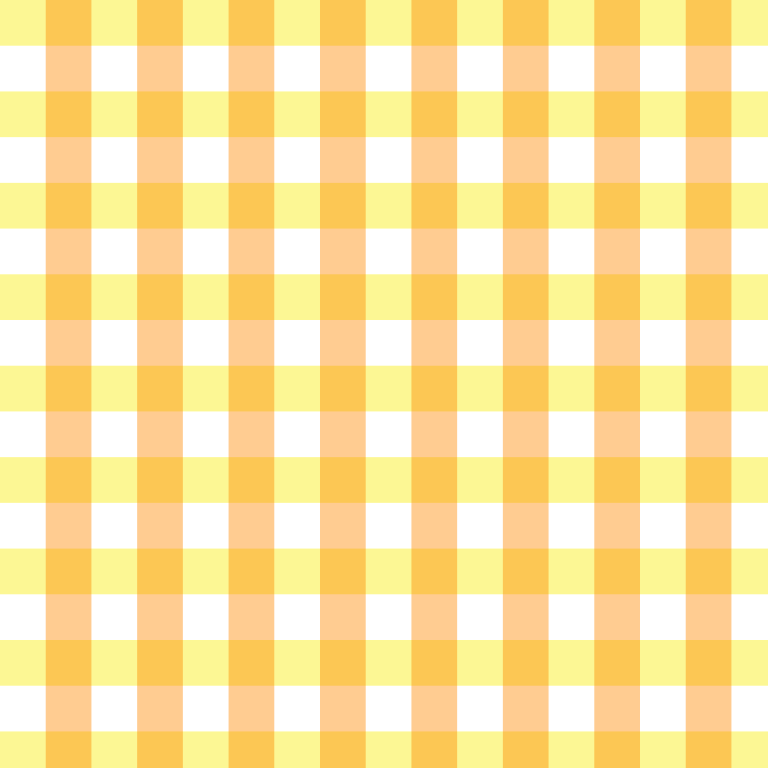
Reproduce this pattern procedurally as a WebGL 2 fragment shader.

```glsl
#version 300 es
precision highp float;
// Gingham check: vertical peach stripes cross horizontal yellow stripes on white.
// Each stripe set is a repeating 1D distance with a smoothed edge; the two
// coverages blend four flat colours, with orange where the stripes overlap.

#define REPEATS 8.4         // stripe pairs across and down the canvas
#define STRIPE_WIDTH 0.5    // stripe share of one repeat
#define COLUMN_CENTRE 0.75  // stripe centre within a repeat, from the left
#define ROW_CENTRE 0.25     // stripe centre within a repeat, from the top
#define WHITE vec3(1.0, 1.0, 1.0)
#define PEACH vec3(1.0, 0.80, 0.57)
#define YELLOW vec3(0.99, 0.97, 0.58)
#define ORANGE vec3(0.99, 0.78, 0.33)

uniform vec2 u_resolution;
out vec4 fragColor;

// Share of a pixel covered by the stripe set, with position in repeats.
float stripeCoverage(float position, float centre, float pixelSize) {
    float centreDistance = abs(fract(position - centre + 0.5) - 0.5);
    return clamp((0.5 * STRIPE_WIDTH - centreDistance) / pixelSize + 0.5, 0.0, 1.0);
}

void main() {
    // Canvas units, measured from the upper left corner
    vec2 uv = gl_FragCoord.xy / u_resolution;
    vec2 position = vec2(uv.x, 1.0 - uv.y) * REPEATS;
    vec2 pixelSize = REPEATS / u_resolution;

    float column = stripeCoverage(position.x, COLUMN_CENTRE, pixelSize.x);
    float row = stripeCoverage(position.y, ROW_CENTRE, pixelSize.y);

    // Blend the plain cloth, single stripes and crossings
    vec3 betweenRows = mix(WHITE, PEACH, column);
    vec3 withinRows = mix(YELLOW, ORANGE, column);
    fragColor = vec4(mix(betweenRows, withinRows, row), 1.0);
}
```
